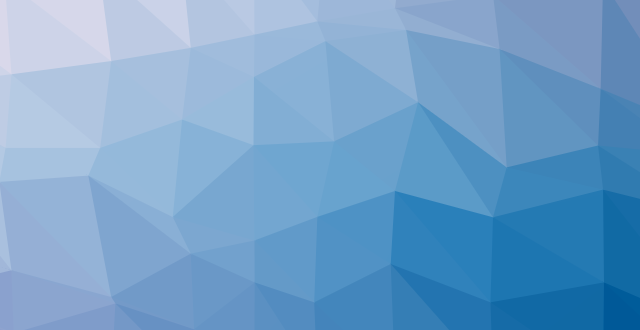
This background is drawn by a Shadertoy shader. Its source:

```glsl
// A low-poly field of flat triangles, pale lilac at upper left to deep blue at lower right.
// Lattice rows are bent by layered sines, each cell is split along its falling diagonal,
// and every facet takes the gradient colour found at its centre.

#define COLUMNS 7.456      // lattice columns across the canvas
#define SWAY_FREQ 0.85     // sideways wave of the vertices
#define SWAY_START 1.2
#define TONE_VARIATION 0.022
#define DEPTH_CENTRE vec2(0.76, 0.25)
#define DEPTH_RADIUS 0.23
#define DEPTH_TINT vec3(0.10, 0.025, -0.005)

// Height of a row: slope plus a broad swell plus a short zigzag
float ridge(float i, float base, float slope, vec3 swell, vec2 zigzag) {
    return base + slope * i + swell.x * cos(swell.y * (i - swell.z))
         + zigzag.x * cos(zigzag.y * i);
}

// Lattice vertex in canvas units, where the height is 1
vec2 latticePoint(int column, int row, float aspect) {
    float i = float(column);
    float height = -0.15;
    float sway = 0.35;
    if (row == 1) {
        height = ridge(i, 0.09, 0.0, vec3(0.06, 0.75, 5.0), vec2(-0.05, 3.1416));
        sway = 0.4;
    } else if (row == 2) {
        height = ridge(i, 0.165, 0.035, vec3(0.055, 0.9, 4.5), vec2(0.05, 2.69));
    } else if (row == 3) {
        height = ridge(i, 0.45, 0.022, vec3(0.1, 1.2, 4.4), vec2(-0.055, 3.1416));
        sway = 0.08;
    } else if (row == 4) {
        height = ridge(i, 0.725, 0.0, vec3(-0.185, 0.72, 0.5), vec2(0.0));
        sway = 0.22;
    } else if (row == 5) {
        height = 0.775 + 0.04 * i;
    } else if (row == 6) {
        height = 1.06 + 0.045 * i;
        sway = 0.2;
    }
    float x = i - 0.05 + sway * cos(SWAY_FREQ * (i - SWAY_START));
    return vec2(x / COLUMNS * aspect, height);
}

vec3 blend3(vec3 first, vec3 middle, vec3 last, float t) {
    return t < 0.5 ? mix(first, middle, 2.0 * t) : mix(middle, last, 2.0 * t - 1.0);
}

// Smooth colour field over the unit canvas
vec3 gradient(vec2 uv) {
    uv = clamp(uv, 0.0, 1.0);
    vec3 top = blend3(vec3(0.89, 0.87, 0.93), vec3(0.65, 0.75, 0.87), vec3(0.48, 0.56, 0.73), uv.x);
    vec3 middle = blend3(vec3(0.67, 0.77, 0.88), vec3(0.45, 0.66, 0.82), vec3(0.23, 0.50, 0.70), uv.x);
    vec3 bottom = blend3(vec3(0.54, 0.62, 0.80), vec3(0.32, 0.55, 0.75), vec3(0.0, 0.36, 0.60), uv.x);
    vec2 offset = (uv - DEPTH_CENTRE) / DEPTH_RADIUS;
    return blend3(bottom, middle, top, uv.y) - DEPTH_TINT * exp(-dot(offset, offset));
}

// Signed distance to the line a-b, positive on its left
float lineSide(vec2 p, vec2 a, vec2 b) {
    vec2 along = normalize(b - a);
    return along.x * (p.y - a.y) - along.y * (p.x - a.x);
}

// Facet colour in rgb, premultiplied by its antialiased coverage in a
vec4 facet(vec2 p, vec2 a, vec2 b, vec2 c, float aspect) {
    float winding = sign(lineSide(c, a, b));
    float inside = winding * lineSide(p, a, b);
    inside = min(inside, winding * lineSide(p, b, c));
    inside = min(inside, winding * lineSide(p, c, a));
    float coverage = clamp(0.5 + inside * iResolution.y, 0.0, 1.0);
    if (coverage <= 0.0) return vec4(0.0);
    vec2 centre = (a + b + c) / 3.0;
    float tone = sin(centre.x * 37.0 + 3.0 * sin(centre.y * 29.0));
    vec3 colour = gradient(centre / vec2(aspect, 1.0));
    colour += TONE_VARIATION * tone * vec3(1.0, 0.7, 0.4);
    return vec4(colour, 1.0) * coverage;
}

void mainImage(out vec4 fragColor, in vec2 fragCoord) {
    float aspect = iResolution.x / iResolution.y;
    vec2 p = fragCoord / iResolution.y;

    // A faint base layer closes any hairline seam
    vec4 total = vec4(gradient(p / vec2(aspect, 1.0)), 1.0) * 0.001;

    // Walk the cells upward, reusing the lower pair of vertices
    for (int column = -1; column < 8; column++) {
        vec2 lowerLeft = latticePoint(column, 0, aspect);
        vec2 lowerRight = latticePoint(column + 1, 0, aspect);
        for (int row = 1; row < 7; row++) {
            vec2 upperLeft = latticePoint(column, row, aspect);
            vec2 upperRight = latticePoint(column + 1, row, aspect);
            total += facet(p, lowerLeft, lowerRight, upperLeft, aspect);
            total += facet(p, lowerRight, upperRight, upperLeft, aspect);
            lowerLeft = upperLeft;
            lowerRight = upperRight;
        }
    }
    fragColor = vec4(clamp(total.rgb / total.a, 0.0, 1.0), 1.0);
}
```
